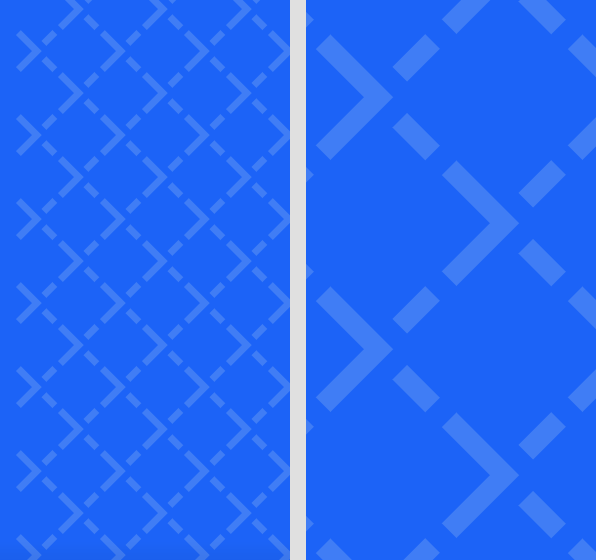
Left: the whole. Right: its middle third, enlarged.
Write a Shadertoy shader that draws this pattern.

```glsl
// Staggered lattice of right-pointing chevrons joined by short diagonal dashes on blue.

float boxDistance(vec2 p, vec2 center, vec2 halfSize) {
    vec2 d = abs(p - center) - halfSize;
    return length(max(d, 0.0)) + min(max(d.x, d.y), 0.0);
}

// Distance to one chevron and its two dashes, with the chevron tip at the origin.
float motifDistance(vec2 p) {
    p.y = abs(p.y);
    vec2 diagonal = vec2(p.x + p.y, p.y - p.x) * 0.70711;
    float arm = boxDistance(diagonal, vec2(-0.041, 0.156), vec2(0.041, 0.196));
    float dash = boxDistance(diagonal, vec2(0.175, 0.046), vec2(0.092, 0.041));
    return min(arm, dash);
}

// Square lattice of motifs, empty to the left of its first column.
float latticeDistance(vec2 p) {
    vec2 cell = floor(p + 0.5);
    return cell.x < 0.0 ? 1.0 : motifDistance(p - cell);
}

void mainImage(out vec4 fragColor, in vec2 fragCoord) {
    // Cell units: one repeat spans 0.15 of the canvas height.
    float cellSize = 0.15 * iResolution.y;
    vec2 firstTip = vec2(0.0745, 0.9088) / 0.15;
    vec2 p = fragCoord / cellSize - firstTip;

    // Two lattices, the second shifted by half a cell both ways.
    float d = min(latticeDistance(p), latticeDistance(p - 0.5));
    float halfPixel = 0.6 / cellSize;
    float ink = 1.0 - smoothstep(-halfPixel, halfPixel, d);

    vec3 color = mix(vec3(0.11, 0.39, 0.97), vec3(0.25, 0.49, 0.96), ink);

    // Faint shade along the bottom edge.
    color *= 1.0 - 0.04 * (1.0 - smoothstep(0.0, 0.04, fragCoord.y / iResolution.y));
    fragColor = vec4(color, 1.0);
}
```
